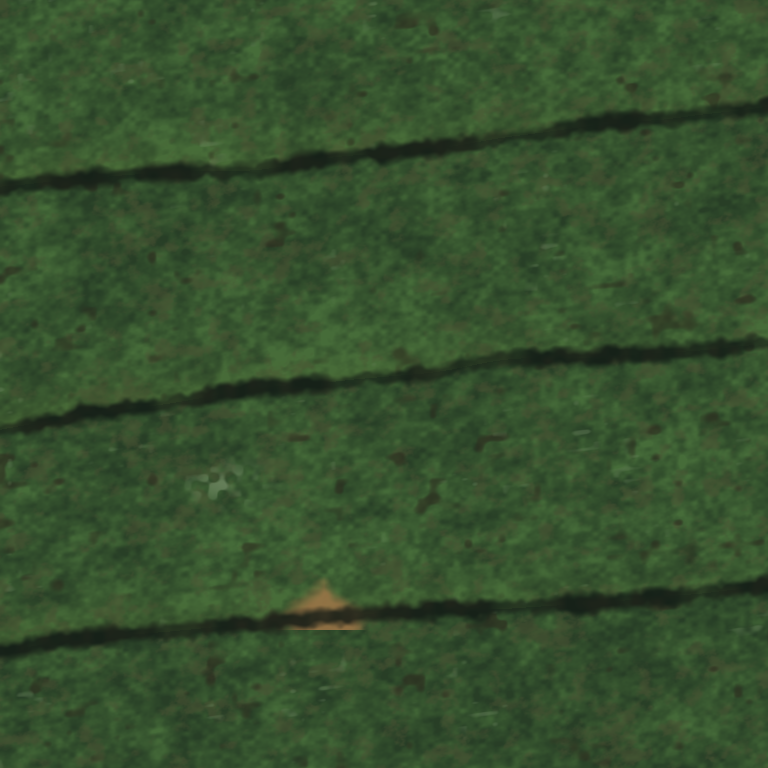
Reproduce this texture procedurally as a three.js fragment shader.

```glsl
// Mown-looking green field cut by three dark, ragged furrows that climb to the right.
// Layered value noise gives the leaf mottling; each furrow is a bowed line whose
// distance is roughened by noise, with a lit lip above it and a cool shade below.

varying vec2 vUv;

const vec3 SHADE_GREEN = vec3(0.155, 0.245, 0.150);
const vec3 LEAF_GREEN  = vec3(0.207, 0.325, 0.180);
const vec3 LIT_GREEN   = vec3(0.275, 0.425, 0.225);
const vec3 DRY_OLIVE   = vec3(0.290, 0.320, 0.200);
const vec3 LIP_GREEN   = vec3(0.300, 0.400, 0.190);
const vec3 SOIL_DARK   = vec3(0.085, 0.130, 0.095);
const vec3 SOIL_BROWN  = vec3(0.170, 0.160, 0.115);
const vec3 BARE_EARTH  = vec3(0.620, 0.460, 0.280);
const vec3 PALE_FLECK  = vec3(0.430, 0.530, 0.380);

// One component per furrow, lowest first.
const vec3 FURROW_START = vec3(0.154, 0.438, 0.760);  // height at the left edge
const vec3 FURROW_RISE  = vec3(0.078, 0.109, 0.106);  // climb across the canvas
const vec3 FURROW_BOW   = vec3(0.006, 0.020, -0.014); // bulge at the centre
const float FURROW_HALF_WIDTH = 0.0105;
const float FURROW_WANDER = 0.012;
const float EDGE_ROUGHNESS = 0.013;
const float LIP_REACH = 0.050;
const float SHADE_REACH = 0.060;
const vec2 BARE_SPOT = vec2(0.422, 0.200);
const vec2 FLECK_SPOT = vec2(0.295, 0.370);

float hash(vec2 p) {
  vec3 q = fract(vec3(p.xyx) * 0.1031);
  q += dot(q, q.yzx + 33.33);
  return fract((q.x + q.y) * q.z);
}

float noise(vec2 p) {
  vec2 cell = floor(p);
  vec2 f = fract(p);
  f = f * f * (3.0 - 2.0 * f);
  return mix(mix(hash(cell), hash(cell + vec2(1.0, 0.0)), f.x),
             mix(hash(cell + vec2(0.0, 1.0)), hash(cell + vec2(1.0, 1.0)), f.x), f.y);
}

float fbm(vec2 p) {
  float sum = 0.0;
  float gain = 0.5;
  for (int i = 0; i < 4; i++) {
    sum += gain * noise(p);
    p = mat2(1.6, 1.2, -1.2, 1.6) * p + 17.3;
    gain *= 0.55;
  }
  return sum / 1.01;
}

// Signed height above a furrow's centre line.
float furrowDistance(vec2 p, float start, float rise, float bow) {
  float wander = noise(vec2(p.x * 9.0, start * 91.0)) - 0.5;
  float centre = start + rise * p.x + bow * 4.0 * p.x * (1.0 - p.x);
  return p.y - centre - FURROW_WANDER * wander;
}

// Leaf mottling, slightly stretched along the rows.
vec3 foliage(vec2 p, float lip, float shade) {
  vec2 g = vec2(p.x, p.y - 0.1 * p.x) * vec2(0.8, 1.0);
  float fine = noise(g * 145.0 + 5.0);
  float clump = fbm(g * 42.0 + 31.0);
  float broad = fbm(g * 6.0 + 57.0);
  float tone = 0.50 + 0.50 * (fine - 0.5) + 1.15 * (clump - 0.5)
             + 0.50 * (broad - 0.5) + 0.22 * lip - 0.16 * shade;
  vec3 col = mix(SHADE_GREEN, LEAF_GREEN, clamp(tone * 2.0, 0.0, 1.0));
  col = mix(col, LIT_GREEN, clamp(tone * 2.0 - 1.0, 0.0, 1.0));

  // Dry leaves, dark gaps and small pale blades
  float dry = fbm(g * 58.0 + 113.0);
  col = mix(col, DRY_OLIVE, 0.55 * smoothstep(0.50, 0.78, dry));
  float gap = noise(g * 82.0 + 211.0) * noise(g * 31.0 + 171.0);
  col = mix(col, SOIL_BROWN, 0.6 * smoothstep(0.48, 0.80, gap));
  float blade = noise(g * vec2(95.0, 130.0) + 307.0) * noise(g * 23.0 + 331.0);
  return mix(col, PALE_FLECK, 0.40 * smoothstep(0.60, 0.92, blade));
}

void main() {
  vec2 p = vUv;
  float ragged = 0.6 * noise(p * 48.0 + 9.0) + 0.4 * noise(p * 115.0 + 71.0) - 0.5;
  float patchy = fbm(p * vec2(13.0, 5.0) + 43.0);
  float lip = 0.0;
  float shade = 0.0;
  float soil = 0.0;

  for (int i = 0; i < 3; i++) {
    float d = furrowDistance(p, FURROW_START[i], FURROW_RISE[i], FURROW_BOW[i]);
    float above = step(0.0, d);
    lip += above * exp(-d * above / LIP_REACH);
    shade += (1.0 - above) * exp(d * (1.0 - above) / SHADE_REACH);
    float halfWidth = FURROW_HALF_WIDTH * mix(0.55, 1.45, patchy);
    float rough = abs(d + EDGE_ROUGHNESS * ragged);
    soil = max(soil, 1.0 - smoothstep(0.35 * halfWidth, 1.55 * halfWidth, rough));
  }

  vec3 col = foliage(p, lip, shade);
  col = mix(col, LIP_GREEN, 0.45 * lip * lip * mix(1.0, 0.4, p.x));

  // Bare mound on the lowest lip and a pale scuff in the middle row
  vec2 m = p - BARE_SPOT;
  float mound = 0.043 - 0.75 * abs(m.x) - max(m.y, 0.0) + 0.018 * ragged;
  col = mix(col, BARE_EARTH, 0.85 * smoothstep(-0.008, 0.020, mound) * step(-0.02, m.y));
  vec2 s = (p - FLECK_SPOT) * vec2(22.0, 45.0);
  float scuff = exp(-dot(s, s)) * smoothstep(0.45, 0.75, noise(p * 90.0 + 401.0));
  col = mix(col, PALE_FLECK, 0.85 * scuff);

  // Furrow soil, brown below the mound and broken by overhanging leaves
  float nearMound = exp(-dot(m, m) * 90.0);
  vec3 soilColor = mix(SOIL_DARK, SOIL_BROWN, clamp(0.5 * nearMound + 0.5 * noise(p * 70.0 + 19.0) - 0.1, 0.0, 1.0));
  float cover = mix(0.62, 1.0, smoothstep(0.25, 0.60, patchy));
  gl_FragColor = vec4(mix(col, soilColor, soil * cover), 1.0);
}
```
